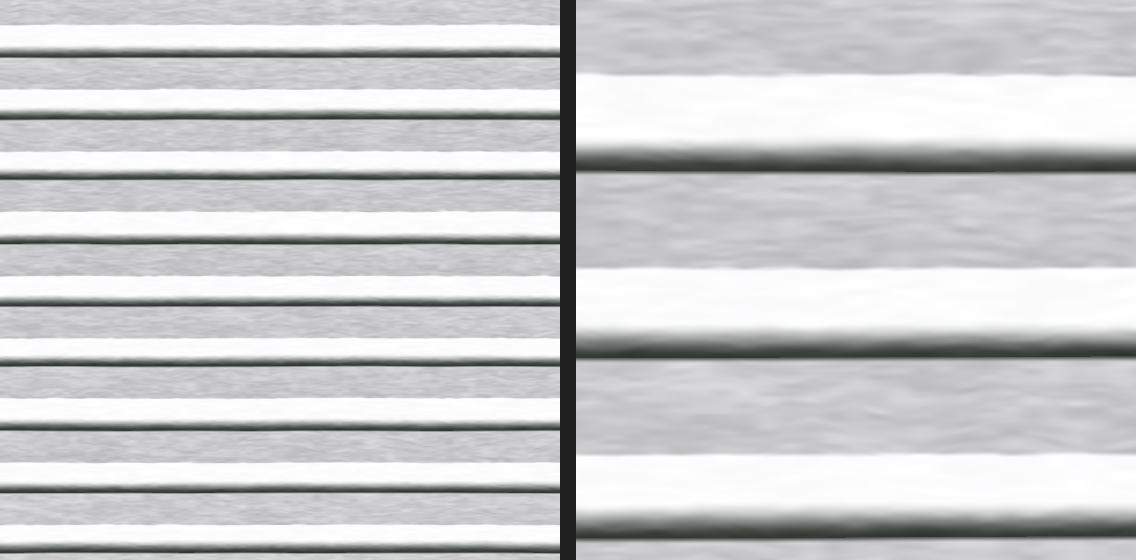
Left: the whole. Right: its middle third, enlarged.
Reproduce this texture procedurally as a Shadertoy shader.

```glsl
const float BOARDS = 9.0;
const float FIRST_GROOVE = 0.926;   // offset of the first groove from the top, in boards
const float FACE_HEIGHT = 0.522;    // shaded upper face, in boards
const float SHADOW_HEIGHT = 0.20;   // falloff above each groove, in boards

const vec3 FACE_COLOR = vec3(0.793, 0.793, 0.803);
const vec3 LIP_COLOR = vec3(0.99, 0.99, 0.995);
const vec3 GROOVE_COLOR = vec3(0.205, 0.225, 0.21);

// Integer hash to 0..1
float hash(vec2 cell, uint seed) {
    uvec2 q = uvec2(cell);
    uint h = q.x * 1597334677u ^ q.y * 3812015801u ^ seed * 2654435769u;
    h = (h ^ (h >> 16)) * 2246822519u;
    h = (h ^ (h >> 13)) * 3266489917u;
    return float((h ^ (h >> 16)) >> 8) / 16777216.0;
}

// Value noise in -1..1, wrapping over the unit square
float tileNoise(vec2 uv, vec2 cells, uint seed) {
    vec2 p = uv * cells;
    vec2 i = floor(p);
    vec2 f = p - i;
    f = f * f * (3.0 - 2.0 * f);
    vec2 a = mod(i, cells);
    vec2 b = mod(i + 1.0, cells);
    float low = mix(hash(a, seed), hash(vec2(b.x, a.y), seed), f.x);
    float high = mix(hash(vec2(a.x, b.y), seed), hash(b, seed), f.x);
    return 2.0 * mix(low, high, f.y) - 1.0;
}

// Groove position of a board; every third one sits higher
float grooveAt(float board) {
    return board - 0.012 - 0.035 * step(1.5, mod(board, 3.0));
}

// Fine wavy streaks along the boards
float woodGrain(vec2 uv) {
    uv.y += 0.0035 * tileNoise(uv, vec2(17.0, 40.0), 1u);
    uv.y += 0.0012 * tileNoise(uv, vec2(48.0, 90.0), 2u);
    float broad = tileNoise(uv, vec2(30.0, 210.0), 3u);
    float fine = tileNoise(uv, vec2(76.0, 310.0), 4u);
    return 0.6 * broad + 0.5 * fine;
}

void mainImage(out vec4 fragColor, in vec2 fragCoord) {
    vec2 uv = fragCoord / iResolution.xy;
    float pixel = BOARDS / iResolution.y;

    // Locate the board and the distances to its two grooves
    float down = (1.0 - uv.y) * BOARDS - FIRST_GROOVE;
    down += 0.006 * tileNoise(uv, vec2(9.0, 9.0), 5u);
    float board = floor(down);
    board += step(grooveAt(board + 1.0), down);
    float fromTop = down - grooveAt(board);
    float toBottom = grooveAt(board + 1.0) - down;

    float grain = woodGrain(uv);
    float mottle = tileNoise(uv, vec2(12.0, 36.0), 6u);
    float boardTone = hash(vec2(mod(board, BOARDS), 0.0), 7u) - 0.5;

    // Shaded face with a thin dark line under the groove
    vec3 face = FACE_COLOR + 0.062 * grain + 0.010 * mottle + 0.016 * boardTone;
    face -= 0.025 * (fromTop / FACE_HEIGHT - 0.5);
    float soft = max(0.032, pixel);
    face = mix(GROOVE_COLOR, face, smoothstep(-0.3 * soft, soft, fromTop));

    // Bright lip rounding down into the groove
    float reach = SHADOW_HEIGHT * (1.0 + 0.10 * boardTone + 0.04 * mottle);
    float light = smoothstep(0.0, reach, toBottom + 0.008 * grain);
    vec3 lip = mix(GROOVE_COLOR, LIP_COLOR, light);
    lip += grain * mix(0.022, 0.012, light);

    // Soft ragged edge between face and lip
    float edge = fromTop - FACE_HEIGHT + 0.008 * grain;
    float blend = max(0.016, 0.7 * pixel);
    vec3 color = mix(face, lip, smoothstep(-blend, blend, edge));

    fragColor = vec4(clamp(color, 0.0, 1.0), 1.0);
}
```
